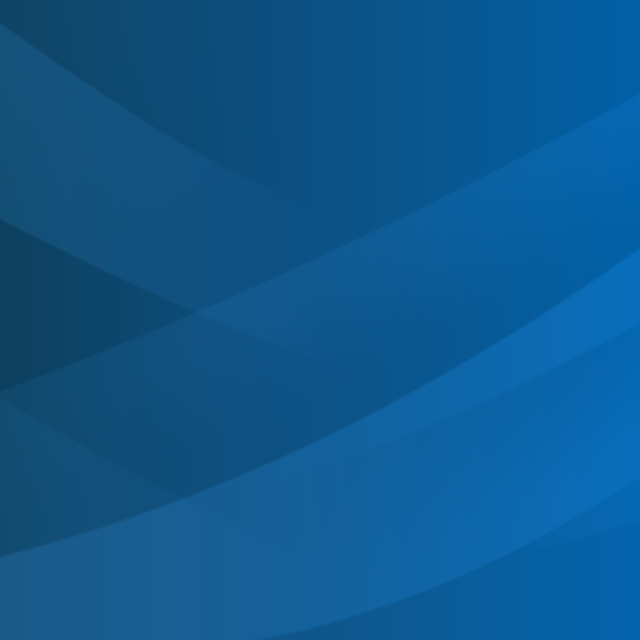
A Shadertoy shader for this background:

```glsl
#define BASE_LEFT vec3(0.050, 0.250, 0.372)
#define BASE_RIGHT vec3(0.003, 0.375, 0.648)
#define SHEEN vec3(0.028, 0.058, 0.088)
#define EDGE_SOFTNESS 0.0036
#define FALLING_GLOW 0.9
#define RISING_GLOW 0.55
#define RIBBON_GLOW 0.95

// Height of a cubic curve with coefficients k at x
float curve(vec4 k, float x) {
    return k.x + x * (k.y + x * (k.z + x * k.w));
}

// Smooth coverage of the side where depth is positive
float cover(float depth) {
    float w = max(EDGE_SOFTNESS, 0.8 / iResolution.y);
    return smoothstep(-w, w, depth);
}

void mainImage(out vec4 fragColor, in vec2 fragCoord) {
    vec2 uv = fragCoord / iResolution.xy;
    float x = uv.x;

    // Background gradient, slightly fuller toward the middle
    vec3 color = mix(BASE_LEFT, BASE_RIGHT, x);
    color += vec3(0.07, 0.02, 0.03) * x * (1.0 - x);

    // Depth below each sweeping edge
    float fallTop = curve(vec4(0.9635, -0.70, 0.0, 0.475), x) - uv.y;
    float fallMid = curve(vec4(0.6575, -0.50, 0.0, 0.26), x) - uv.y;
    float fallLow = curve(vec4(0.3776, -0.575, 0.0, 0.27), x) - uv.y;
    float riseTop = curve(vec4(0.388, 0.378, 0.088, 0.0), x) - uv.y;
    float ribbonTop = curve(vec4(0.130, 0.252, 0.230, 0.0), x) - uv.y;
    float ribbonLow = curve(vec4(0.141, 0.157, 0.197, 0.0), x) - uv.y;
    float footTop = curve(vec4(-0.012, -0.131, 0.398, 0.0), x) - uv.y;
    float footLow = curve(vec4(0.038, -0.002, 0.150, 0.0), x) - uv.y;

    // Falling sheets dissolve toward the right
    float fallFade = 1.0 - smoothstep(0.03, 0.58, x);
    float light = FALLING_GLOW * fallFade * cover(fallTop) * cover(-fallMid);
    light += 0.35 * fallFade * cover(fallLow);
    light += 0.3 * smoothstep(0.6, 1.0, uv.y) * (1.0 - smoothstep(0.0, 0.5, x));

    // Rising sheet, dimming with depth, most of all on the right
    float dimming = mix(0.25, 0.9, smoothstep(0.0, 0.7, x));
    float riseFade = 1.0 - dimming * smoothstep(0.0, 0.24, riseTop);
    light += RISING_GLOW * riseFade * cover(riseTop);

    // Bright ribbon and the shade beneath it
    light += RIBBON_GLOW * cover(ribbonTop);
    float shade = smoothstep(0.35, 1.0, x) * (1.0 - smoothstep(0.0, 0.22, ribbonLow));
    light -= 0.5 * shade * cover(ribbonLow);

    // Darker lower right corner
    float cornerFade = smoothstep(0.72, 1.0, x);
    light -= mix(0.7, 0.4, cornerFade) * cover(footTop);
    light -= 0.3 * cornerFade * cover(footLow);

    fragColor = vec4(clamp(color + SHEEN * light, 0.0, 1.0), 1.0);
}
```
